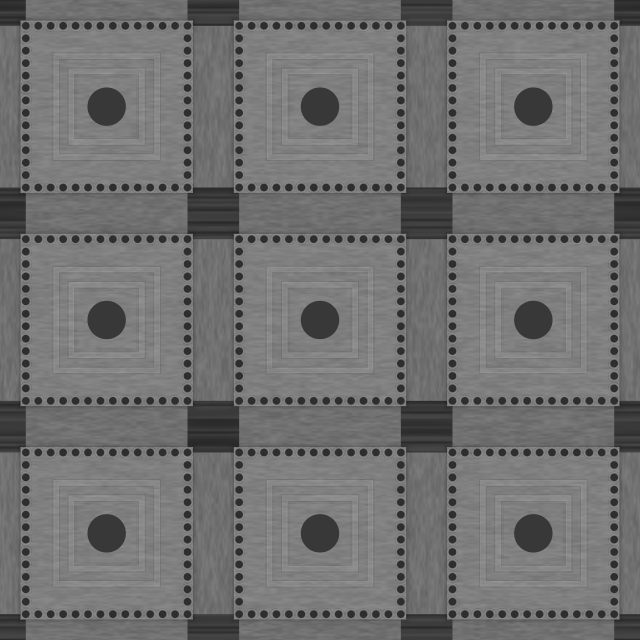
Write a WebGL 1 fragment shader that draws this pattern.

```glsl
precision highp float;
// Grey wooden inlay: perforated square plates with nested frames on a lattice of bars.
uniform vec2 u_resolution;

// Lengths are in units of one repeat.
const float REPEATS = 3.0;
const float PLATE_HALF = 0.404;
const float JOINT_HALF = 0.121;
const float DISC_RADIUS = 0.090;
const float HOLE_PITCH = 0.0583;
const float HOLE_LAST = 6.5;
const float HOLE_RADIUS = 0.0180;
const float RING_RADIUS = 0.0242;
const float OUTER_FRAME = 0.2365;
const float INNER_FRAME = 0.1650;
const float FRAME_HALF = 0.0120;
const float LINE_WIDTH = 0.0040;
const float SHADOW_WIDTH = 0.0080;

const float PLATE_TONE = 0.50;
const float BAR_TONE = 0.44;
const float LIGHT_TONE = 0.56;
const float FRAME_TONE = 0.53;
const float DARK_TONE = 0.22;
const float HOLE_TONE = 0.18;
const float GROOVE_TONE = 0.42;

// Noise cells over the whole canvas: along the grain, across the grain.
const vec2 GRAIN_COARSE = vec2(42.0, 240.0);
const vec2 GRAIN_FINE = vec2(110.0, 384.0);
const vec2 JOINT_GRAIN = vec2(6.0, 256.0);

float hash(vec2 p) {
  vec3 q = fract(p.xyx * 0.1031);
  q += dot(q, q.yzx + 33.33);
  return fract((q.x + q.y) * q.z);
}

// Value noise that wraps over the unit square.
float wrappedNoise(vec2 uv, vec2 period) {
  vec2 p = uv * period;
  vec2 i = floor(p);
  vec2 f = fract(p);
  f = f * f * (3.0 - 2.0 * f);
  vec2 lo = mod(i, period);
  vec2 hi = mod(i + 1.0, period);
  return mix(mix(hash(lo), hash(vec2(hi.x, lo.y)), f.x),
             mix(hash(vec2(lo.x, hi.y)), hash(hi), f.x), f.y);
}

// Fine streaks along x, centred on zero.
float woodGrain(vec2 uv) {
  float coarse = wrappedNoise(uv, GRAIN_COARSE) - 0.5;
  float fine = wrappedNoise(uv, GRAIN_FINE) - 0.5;
  return 0.045 * coarse + 0.045 * fine;
}

// Smooth coverage of the region where d is negative.
float cover(float d, float pixel) {
  return clamp(0.5 - d / pixel, 0.0, 1.0);
}

float stroke(float d, float pixel) {
  return cover(abs(d) - 0.5 * LINE_WIDTH, pixel);
}

// Distance to the centre of the nearest hole along the plate border.
float holeDistance(vec2 a) {
  vec2 s = vec2(max(a.x, a.y), min(a.x, a.y)) / HOLE_PITCH;
  float along = min(floor(s.y) + 0.5, HOLE_LAST);
  return length(s - vec2(HOLE_LAST, along)) * HOLE_PITCH;
}

// Raised square frame with light edges and a dark groove on each side.
float addFrame(float tone, float box, float middle, float pixel) {
  float d = abs(box - middle) - FRAME_HALF;
  tone = mix(tone, GROOVE_TONE, 0.6 * stroke(d - LINE_WIDTH, pixel));
  tone = mix(tone, FRAME_TONE, cover(d, pixel));
  return mix(tone, LIGHT_TONE, 0.8 * stroke(d + 0.5 * LINE_WIDTH, pixel));
}

void main() {
  vec2 uv = gl_FragCoord.xy / u_resolution;
  float pixel = REPEATS / min(u_resolution.x, u_resolution.y);
  vec2 a = abs(fract(uv * REPEATS) - 0.5);
  float box = max(a.x, a.y);
  float grain = woodGrain(uv);

  // Bars, with the grain running along each one.
  float upright = step(a.y, a.x);
  float tone = BAR_TONE + 1.2 * mix(grain, woodGrain(uv.yx), upright);

  // Dark ribbed joints where the bars cross.
  float ribs = wrappedNoise(uv, JOINT_GRAIN) - 0.5;
  float joint = cover(0.5 - JOINT_HALF - min(a.x, a.y), pixel);
  tone = mix(tone, DARK_TONE + 0.12 * ribs, joint);

  // Shadow around the plate, then its surface and rim.
  float edge = box - PLATE_HALF;
  tone *= 1.0 - 0.25 * exp(-max(edge, 0.0) / SHADOW_WIDTH);
  float plate = PLATE_TONE;
  plate = addFrame(plate, box, OUTER_FRAME, pixel);
  plate = addFrame(plate, box, INNER_FRAME, pixel);
  plate = mix(plate, GROOVE_TONE, 0.3 * stroke(box - 0.140, pixel));
  plate = mix(plate, LIGHT_TONE, 0.8 * stroke(edge + 0.5 * LINE_WIDTH, pixel));

  // Border holes with raised rings.
  float hole = holeDistance(a);
  plate = mix(plate, GROOVE_TONE, 0.6 * stroke(hole - RING_RADIUS - 0.002, pixel));
  plate = mix(plate, LIGHT_TONE, cover(hole - RING_RADIUS, pixel));
  plate = mix(plate, GROOVE_TONE, 0.6 * stroke(hole - HOLE_RADIUS - 0.002, pixel));
  plate += grain;
  plate = mix(plate, HOLE_TONE, cover(hole - HOLE_RADIUS, pixel));

  // Central disc.
  plate = mix(plate, DARK_TONE, cover(length(a) - DISC_RADIUS, pixel));

  tone = mix(tone, plate, cover(edge, pixel));
  gl_FragColor = vec4(vec3(tone), 1.0);
}
```
